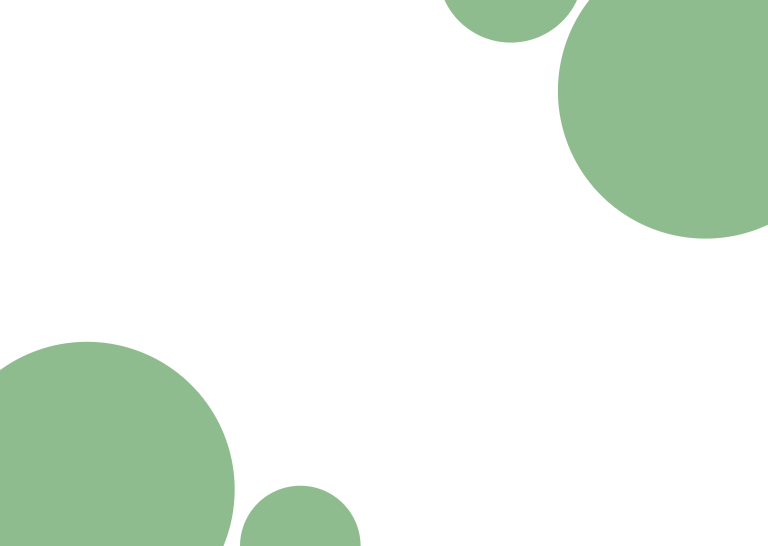
Reproduce this background procedurally as a Shadertoy shader.

```glsl
// Four flat sage green discs on white: a large and a small one cropped by
// the top right corner, and a similar pair cropped by the bottom left corner.
// Each disc is a signed distance, turned into a smooth-edged coverage mask.

const vec3 PAPER = vec3(1.0);
const vec3 SAGE = vec3(0.561, 0.737, 0.561);

// Signed distance to a circle, negative inside.
float circleDistance(vec2 point, vec2 center, float radius) {
    return length(point - center) - radius;
}

// Coverage of a shape, with an edge one pixel wide.
float coverage(float dist, float pixel) {
    return clamp(0.5 - dist / pixel, 0.0, 1.0);
}

void mainImage(out vec4 fragColor, in vec2 fragCoord) {
    // Canvas height is one unit, origin at the lower left.
    float pixel = 1.0 / iResolution.y;
    vec2 point = fragCoord * pixel;

    // Top right pair
    float largeTop = circleDistance(point, vec2(1.2921, 0.8333), 0.2703);
    float smallTop = circleDistance(point, vec2(0.9355, 1.0555), 0.1335);

    // Bottom left pair
    float largeBottom = circleDistance(point, vec2(0.1593, 0.1035), 0.2705);
    float smallBottom = circleDistance(point, vec2(0.5500, 0.0), 0.1104);

    // Union of the discs over the paper
    float discs = min(min(largeTop, smallTop), min(largeBottom, smallBottom));
    vec3 color = mix(PAPER, SAGE, coverage(discs, pixel));
    fragColor = vec4(color, 1.0);
}
```
